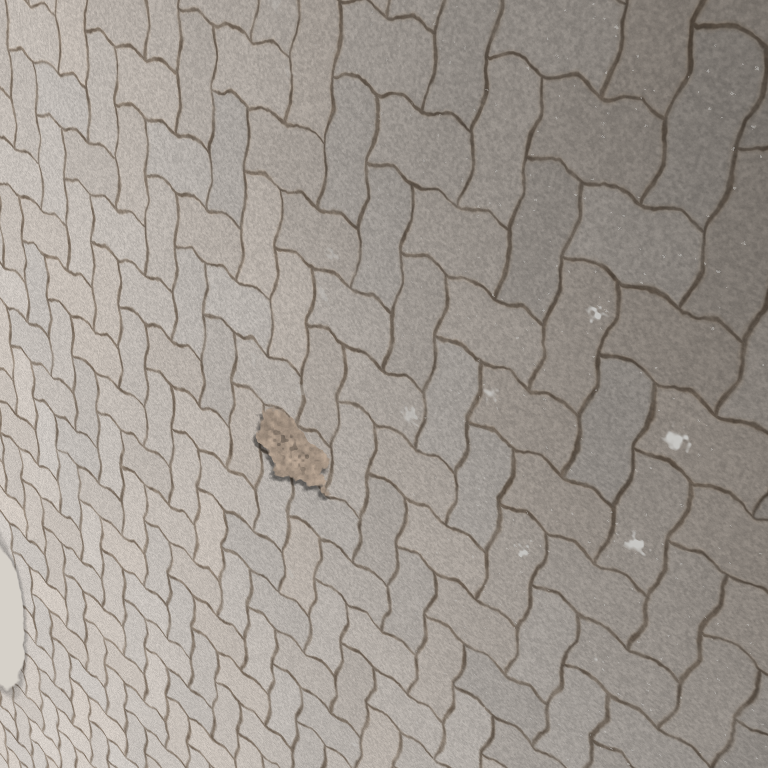
Write a Shadertoy shader that draws this texture.

```glsl
const vec3 STONE_LIGHT = vec3(0.825, 0.798, 0.772);
const vec3 STONE_DARK = vec3(0.465, 0.442, 0.418);
const vec3 JOINT_TINT = vec3(0.64, 0.61, 0.58);
const vec3 SAND_TINT = vec3(0.97, 0.94, 0.90);
const vec3 SPLAT_COLOR = vec3(0.80, 0.80, 0.79);
const vec3 CHUNK_COLOR = vec3(0.63, 0.565, 0.505);
const vec3 PATCH_COLOR = vec3(0.84, 0.82, 0.79);
const float ZIGZAG = 0.14;       // depth of the notched sides, in block widths
const float JOINT_WIDTH = 0.015; // half width of the dark gap
const float SAND_WIDTH = 0.08;   // reach of the sandy rim
const float BLOCK_VARIATION = 0.06;
const float GRAIN = 0.34;
const float MID_SCALE = 11.0;    // block widths per canvas height at the centre

// Ground plane to canvas, with y pointing down
const mat3 PERSPECTIVE = mat3(
    0.0400, 0.0192, -0.02625,
    0.0068, 0.0902, 0.03625,
    0.3711, 0.2018, 1.0);

float hash(vec2 p) {
    vec3 q = fract(p.xyx * 0.1031);
    q += dot(q, q.yzx + 33.33);
    return fract((q.x + q.y) * q.z);
}

float noise(vec2 p) {
    vec2 cell = floor(p), f = fract(p);
    f = f * f * (3.0 - 2.0 * f);
    return mix(mix(hash(cell), hash(cell + vec2(1, 0)), f.x),
               mix(hash(cell + vec2(0, 1)), hash(cell + 1.0), f.x), f.y);
}

float fractalNoise(vec2 p) {
    float sum = 0.0, weight = 0.5;
    for (int i = 0; i < 4; i++) {
        sum += weight * noise(p);
        p = p * 2.03 + 17.3;
        weight *= 0.5;
    }
    return sum;
}

// Rounded triangle wave, one period per block width, centred on zero
vec2 zigzag(vec2 t) {
    return smoothstep(-0.15, 1.15, 1.0 - abs(2.0 * fract(t) - 1.0)) - 0.5;
}

// Herringbone of 2 by 1 blocks: returns edge distance (x, y) and block id (zw)
vec4 herringbone(vec2 p) {
    vec2 cell = floor(p);
    float phase = mod(cell.x - cell.y, 4.0);
    vec2 size = phase < 1.5 ? vec2(2, 1) : vec2(1, 2);
    vec2 origin = cell;
    if (phase > 0.5 && phase < 1.5) origin.x -= 1.0;
    if (phase > 1.5 && phase < 2.5) origin.y -= 1.0;
    vec2 local = p - origin;
    return vec4(min(local, size - local), origin);
}

// Ragged spots, at most one in each cell
float scatter(vec2 p, float chance, float radius) {
    vec2 cell = floor(p);
    vec2 centre = 0.3 + 0.4 * vec2(hash(cell + 7.1), hash(cell + 23.7));
    float size = radius * (0.5 + 0.5 * hash(cell + 63.0));
    float d = length(p - cell - centre) + size * 1.5 * (noise(p * 2.5 / radius) - 0.5);
    return step(hash(cell + 41.0), chance) * smoothstep(size, size * 0.2, d);
}

// Rough ellipse, negative inside, in canvas units
float roughBlob(vec2 p, vec2 centre, vec2 radii, float angle, float roughness) {
    vec2 q = p - centre;
    float c = cos(angle), s = sin(angle);
    q = vec2(c * q.x + s * q.y, c * q.y - s * q.x);
    float ragged = roughness * (fractalNoise(p * 42.0) - 0.47);
    return (length(q / radii) - 1.0 + ragged) * min(radii.x, radii.y);
}

void mainImage(out vec4 fragColor, in vec2 fragCoord) {
    vec2 uv = fragCoord / iResolution.xy;
    vec3 projected = inverse(PERSPECTIVE) * vec3(uv.x, 1.0 - uv.y, 1.0);
    vec2 ground = projected.xy / projected.z + vec2(1.0, 0.5);
    vec2 footprint = fwidth(ground);
    float pixel = 1.0 / iResolution.y;

    // Paving layout
    vec2 wave = zigzag(ground.yx);
    vec2 wobble = vec2(noise(ground * 4.0), noise(ground * 4.0 + 31.0)) - 0.5;
    wobble += 0.4 * (vec2(noise(ground * 13.0), noise(ground * 13.0 + 31.0)) - 0.5);
    vec4 block = herringbone(ground + ZIGZAG * vec2(-wave.x, wave.y) + 0.06 * wobble);
    float edge = min(block.x * 0.75, block.y);
    float blur = 0.5 * max(footprint.x * 0.75, footprint.y);

    // Stone: slanted light, tone per block, stains and grain
    float shade = 0.73 * uv.x + 0.27 * uv.y + 0.1 * (fractalNoise(uv * 5.0) - 0.47);
    vec3 color = mix(STONE_LIGHT, STONE_DARK, smoothstep(-0.08, 1.1, shade));
    color *= 1.0 + BLOCK_VARIATION * (hash(block.zw + 90.0) - 0.5);
    color *= mix(vec3(1.008, 1.0, 0.992), vec3(0.992, 1.0, 1.008), hash(block.zw + 150.0));
    float detail = 1.0 / (1.0 + 9.0 * max(footprint.x, footprint.y));
    vec2 grainPoint = ground * vec2(19.0, 27.0);
    color *= 1.0 + GRAIN * detail * (fractalNoise(grainPoint) - 0.47);

    // Joints: sandy rim and uneven dark gap, narrowing less than the blocks do
    float wear = noise(ground * 2.3 + 60.0);
    float sand = 1.0 - smoothstep(0.01, SAND_WIDTH, edge);
    color *= mix(vec3(1.0), SAND_TINT, sand * (0.4 + 0.6 * wear));
    float gapWidth = JOINT_WIDTH * sqrt(footprint.y / pixel / MID_SCALE) * (0.5 + wear);
    float gap = 1.0 - smoothstep(gapWidth - blur, gapWidth + blur + 0.015, edge);
    color *= mix(vec3(1.0), JOINT_TINT, gap * (0.55 + 0.6 * noise(ground * 5.0)));

    // Pale specks and splats, more of them on the near side
    float near = smoothstep(0.15, 0.8, uv.x);
    float specks = 0.45 * scatter(ground * vec2(5.0, 7.5), 0.12, 0.17);
    float splats = 0.9 * scatter(ground * vec2(0.7, 1.0) + 5.0, 0.13, 0.15);
    color = mix(color, SPLAT_COLOR, near * max(specks, splats));

    // Pale slab at the left border and broken chunk, each with a shadow
    float slab = roughBlob(uv, vec2(-0.004, 0.205), vec2(0.034, 0.1), 0.15, 0.3);
    color *= 1.0 - 0.25 * smoothstep(0.006, 0.0, slab);
    color = mix(color, PATCH_COLOR, smoothstep(pixel, -pixel, slab));
    vec2 chunkCentre = vec2(0.383, 0.408), chunkRadii = vec2(0.062, 0.028);
    float shadow = roughBlob(uv + vec2(0.003, 0.005), chunkCentre, chunkRadii, -0.86, 1.1);
    float chunk = roughBlob(uv, chunkCentre, chunkRadii, -0.86, 1.1);
    color *= 1.0 - 0.45 * smoothstep(0.003, -0.002, shadow);
    float pits = smoothstep(-0.002, -0.02, chunk) * smoothstep(0.45, 0.7, noise(uv * 190.0));
    vec3 crust = CHUNK_COLOR * (0.8 + 0.5 * fractalNoise(uv * 130.0) - 0.25 * pits);
    color = mix(color, crust, smoothstep(pixel, -pixel, chunk));

    fragColor = vec4(color, 1.0);
}
```
